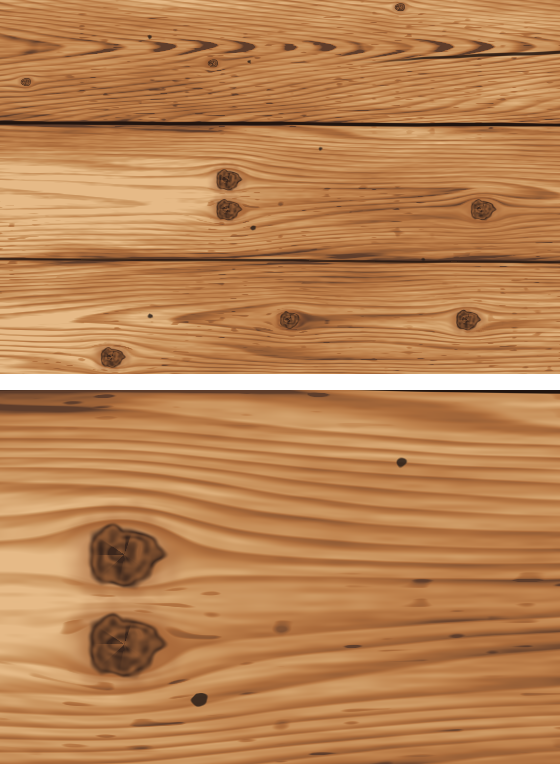
Top, the full canvas; bottom, a detail of the centre.
This texture is drawn by a WebGL 2 fragment shader. Its source:

```glsl
#version 300 es
precision highp float;
// Three weathered pine planks with flowing grain, knots, stains and dark seams.
uniform vec2 u_resolution;
out vec4 fragColor;

float hash(vec2 p) {
  vec3 q = fract(p.xyx * 0.1031);
  q += dot(q, q.yzx + 33.33);
  return fract((q.x + q.y) * q.z);
}

float noise(vec2 p) {
  vec2 i = floor(p), f = fract(p);
  f = f * f * (3.0 - 2.0 * f);
  return mix(mix(hash(i), hash(i + vec2(1, 0)), f.x),
             mix(hash(i + vec2(0, 1)), hash(i + vec2(1, 1)), f.x), f.y);
}

float fbm(vec2 p) {
  float sum = 0.0, gain = 0.53;
  for (int i = 0; i < 4; i++) {
    sum += gain * noise(p);
    p = p * 2.03 + 7.1;
    gain *= 0.5;
  }
  return sum;
}

// Wood colours from dark stain to pale sapwood
vec3 woodColor(float tone) {
  vec3 ramp[6] = vec3[6](vec3(0.37, 0.24, 0.17), vec3(0.57, 0.36, 0.21),
                         vec3(0.67, 0.42, 0.23), vec3(0.75, 0.51, 0.30),
                         vec3(0.81, 0.61, 0.40), vec3(0.90, 0.73, 0.53));
  vec3 color = ramp[0];
  for (int i = 1; i < 6; i++)
    color = mix(color, ramp[i], clamp(tone * 5.0 - float(i) + 1.0, 0.0, 1.0));
  return color;
}

// Three knots per plank: along a row, stacked in a pair, or climbing
vec2 knotCenter(float row, float k) {
  float later = min(k, 1.0);
  if (row < 0.5) return vec2(0.30 + 0.475 * k, 0.045 + 0.10 * later);
  if (row < 1.5) return vec2(0.61 + 0.34 * k * (k - 1.0), 0.52 - 0.08 * later);
  return vec2(0.07 + 0.5 * k, 0.78 + 0.05 * k * k);
}

void main() {
  vec2 p = gl_FragCoord.xy / u_resolution.y;
  float pixel = 1.0 / u_resolution.y;

  // Planks and the seams between them
  float wobble = 0.003 * (noise(vec2(p.x * 9.0, 2.0)) - 0.5);
  float highSeam = p.y - 0.673 + 0.005 * p.x + wobble;
  float lowSeam = p.y - 0.309 + 0.007 * p.x + wobble;
  float plank = step(0.0, lowSeam) + step(0.0, highSeam);
  bool top = plank > 1.5;
  vec2 seed = vec2(3.7, 17.3) * plank;

  // Knots push the grain aside
  float grainY = p.y + 0.022 * (fbm(p * vec2(1.6, 5.0) + seed) - 0.5);
  float knotDist = 9.0;
  vec2 knotOffset = vec2(1.0);
  for (int i = 0; i < 9; i++) {
    float row = float(i / 3), k = float(i % 3);
    vec2 d = p - knotCenter(row, k);
    float radius = row > 1.5 ? 0.012 : 0.022 + 0.007 * hash(vec2(row, k) + 4.0);
    float reach = 1.44 * radius * radius;
    vec2 e = d * vec2(0.6, 1.0);
    if (row == plank) grainY -= d.y * reach / (dot(e, e) + 0.4 * reach);
    float len = length(d * vec2(0.85, 1.0)) / radius + 0.35 * (noise(d * 90.0 + 40.0) - 0.5);
    if (len < knotDist) { knotDist = len; knotOffset = d; }
  }

  // Growth rings: nested arches about the heart line of each plank
  float heart = grainY - (top ? 0.872 : plank > 0.5 ? 0.478 : 0.135);
  float drift = top ? 9.0 : plank > 0.5 ? 2.0 : -1.8;
  float phase = drift * p.x + 75.0 * sqrt(heart * heart + 0.0012)
              + 2.5 * noise(vec2(p.x * 1.2, grainY * 22.0) + seed);
  float ring = fract(phase), blur = min(fwidth(phase), 0.8);
  float late = smoothstep(0.3, 0.85, ring) * (1.0 - smoothstep(0.88 - blur, 1.0, ring));
  late = mix(late, 0.3, smoothstep(0.4, 0.8, blur));

  // Broad tone, rings and fine fibres
  float core = exp(-heart * heart / 0.005);
  float tone = 0.73 + 1.05 * (fbm(p * vec2(1.3, 6.0) + seed + 5.0) - 0.5);
  tone += top ? -0.06 : 0.14 * core;
  tone -= late * (0.2 + 0.4 * noise(p * vec2(2.0, 14.0) + seed));
  tone += 0.22 * (noise(vec2(p.x * 10.0, grainY * 230.0)) - 0.5);
  tone += 0.10 * (noise(vec2(p.x * 45.0, grainY * 320.0)) - 0.5);

  // Weathering along seams, dark arch tips and scattered flecks
  float edge = exp(-abs(lowSeam) / 0.03) + exp(-abs(highSeam) / 0.025);
  float stain = smoothstep(0.42, 0.75, fbm(vec2(p.x * 4.0, grainY * 45.0) + 11.0));
  tone -= edge * (0.08 + 0.75 * stain);
  float tips = top ? exp(-heart * heart / 0.0005) : 0.0;
  tone -= tips * late * 0.9 * smoothstep(0.3, 0.65, noise(p * vec2(14.0, 40.0)));
  float fleck = smoothstep(0.8, 0.95, noise(vec2(p.x * 32.0, grainY * 190.0) + 60.0));
  tone -= fleck * 0.35 * smoothstep(0.4, 0.7, noise(p * vec2(3.0, 7.0) + 31.0));
  vec3 color = woodColor(clamp(tone, 0.0, 1.0));

  // Knot halo, rings, rim and radial checks
  color = mix(color, vec3(0.62, 0.36, 0.19), 0.5 * (1.0 - smoothstep(0.9, 1.9, knotDist)));
  float spoke = noise(vec2(atan(knotOffset.y, knotOffset.x) * 3.0 + 20.0, 5.0));
  float check = smoothstep(0.55, 0.8, spoke) * (1.0 - smoothstep(0.3, 0.9, knotDist));
  float shade = 0.3 + 0.2 * cos(knotDist * 20.0) + 0.6 * check;
  shade += 0.6 * (noise(p * 170.0) - 0.5) + 0.4 * smoothstep(0.65, 0.95, knotDist);
  vec3 knotColor = mix(vec3(0.56, 0.35, 0.20), vec3(0.23, 0.15, 0.11), clamp(shade, 0.0, 1.0));
  color = mix(color, knotColor, 1.0 - smoothstep(0.85, 1.08, knotDist));

  // Sparse nail holes, one candidate per cell
  vec2 cell = floor(p * 4.0);
  vec2 hole = (cell + 0.2 + 0.6 * vec2(hash(cell + 3.0), hash(cell + 19.0))) / 4.0;
  float holeSize = 0.003 + 0.004 * hash(cell + 8.0);
  float holeDist = length((p - hole) * vec2(0.8, 1.0)) + 0.003 * (noise(p * 200.0) - 0.5);
  float holeMask = 1.0 - smoothstep(holeSize - pixel, holeSize + pixel, holeDist);
  color = mix(color, vec3(0.16, 0.12, 0.10), 0.85 * holeMask * step(hash(cell + 50.0), 0.3));

  // Seams and a drying crack at the right
  float split = abs(p.y - 0.786 - 0.05 * p.x + 0.006 * (noise(vec2(p.x * 14.0, 8.0)) - 0.5));
  float crackWidth = 0.0022 * smoothstep(0.95, 1.35, p.x);
  float gapWidth = 0.0015 + 0.0015 * noise(vec2(p.x * 6.0, 1.0));
  float gap = 1.0 - smoothstep(0.0, 1.5 * pixel, abs(highSeam) - gapWidth);
  gap = max(gap, 0.8 * (1.0 - smoothstep(0.0, 1.5 * pixel, abs(lowSeam) - 0.5 * gapWidth)));
  float crack = (1.0 - smoothstep(0.0, 1.5 * pixel, split - crackWidth)) * smoothstep(0.95, 1.15, p.x);
  color = mix(color, vec3(0.13, 0.08, 0.06), max(gap, 0.85 * crack));
  fragColor = vec4(color, 1.0);
}
```
